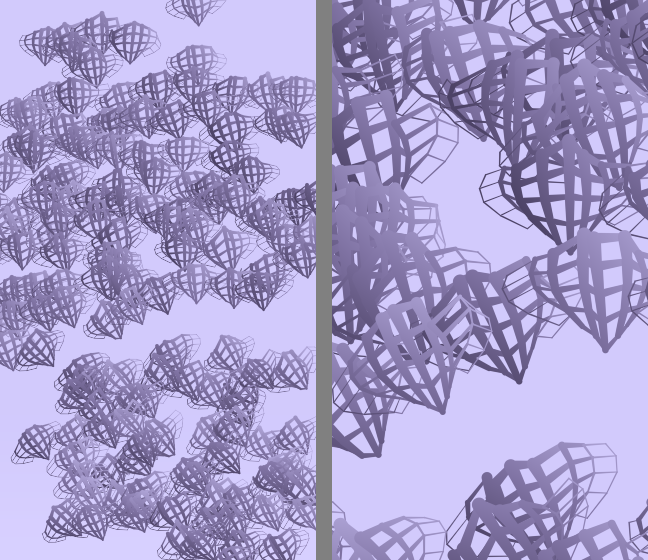
Left, the full canvas; right, a detail of the centre.
Write a Shadertoy shader that draws this pattern.

```glsl
// Drifts of overlapping violet basket-shaped lattices on pale lavender.

float hash(vec2 p) {
    return fract(sin(dot(p, vec2(127.1, 311.7))) * 43758.5453);
}

// Coverage of a tapered line from a to b
float stroke(vec2 p, vec2 a, vec2 b, float widthA, float widthB, float soft) {
    vec2 d = b - a;
    float h = clamp(dot(p - a, d) / dot(d, d), 0.0, 1.0);
    return 1.0 - smoothstep(-soft, soft, length(p - a - d * h) - mix(widthA, widthB, h));
}

// Lattice point on a rib, v running from the jagged crown to the foot
vec2 knot(float rib, float v, float seed) {
    float u = rib / 3.0, a = abs(u);
    float jag = 0.28 * (hash(vec2(rib, seed)) - 0.5) * (1.0 - 0.8 * v);
    float droop = 0.25 * step(3.5, abs(rib)) * v;
    return vec2(u * (mix(0.78, 0.4, v * v) + 0.12 * sin(3.14 * v)) + jag,
                0.62 - 1.4 * v + a * mix(-0.3, 0.42, v) + jag - droop);
}

float ellipse(vec2 p, vec2 center, vec2 radius) {
    return 1.0 - length((p - center) / radius);
}

// Positive where lattices gather
float drift(vec2 p) {
    float d = ellipse(p, vec2(0.28, 1.13), vec2(0.42, 0.37));
    d = max(d, ellipse(p, vec2(0.76, 1.08), vec2(0.28, 0.24)));
    d = max(d, ellipse(p, vec2(0.27, 1.63), vec2(0.16, 0.10)));
    d = max(d, ellipse(p, vec2(0.64, 1.46), vec2(0.18, 0.13)));
    d = max(d, ellipse(p, vec2(0.92, 1.44), vec2(0.10, 0.10)));
    d = max(d, ellipse(p, vec2(0.16, 0.78), vec2(0.23, 0.20)));
    d = max(d, ellipse(p, vec2(0.32, 0.36), vec2(0.23, 0.30)));
    d = max(d, ellipse(p, vec2(0.70, 0.57), vec2(0.28, 0.11)));
    d = max(d, ellipse(p, vec2(0.78, 0.21), vec2(0.27, 0.25)));
    return max(d, ellipse(p, vec2(0.65, 1.79), vec2(0.06, 0.05)));
}

vec3 inkRamp(float t) {
    vec3 low = mix(vec3(0.30, 0.26, 0.40), vec3(0.50, 0.45, 0.64), clamp(2.0 * t, 0.0, 1.0));
    return mix(low, vec3(0.70, 0.66, 0.86), clamp(2.0 * t - 1.0, 0.0, 1.0));
}

// Paints one lattice over the colour; q is in lattice units
vec3 paintLattice(vec3 color, vec2 q, float seed, float soft) {
    float shade = 0.3 + 0.34 * q.x + 0.26 * q.y + 0.35 * hash(vec2(seed, 7.0));
    for (int i = -4; i <= 4; i++) {
        float rib = float(i);
        float edge = smoothstep(0.8, 3.9, abs(rib + 0.3));
        vec3 ink = inkRamp(shade + 0.2 * (hash(vec2(rib, seed + 3.0)) - 0.5));
        float cover = 0.0;
        vec2 a = knot(rib, 0.0, seed);
        for (int j = 0; j <= 4; j++) {
            float v = float(j) / 4.0;
            vec2 b = knot(rib, v + 0.25, seed);
            float width = mix(mix(0.085, 0.04, v), 0.009, edge);
            if (j < 4) cover = max(cover, stroke(q, a, b, width, width * 0.75, soft));
            if (i < 4) {
                vec2 c = knot(rib + 1.0, v, seed);
                cover = max(cover, stroke(q, a, c, width * 0.8, width * 0.5, soft));
            }
            a = b;
        }
        color = mix(color, ink, cover);
    }
    return color;
}

void mainImage(out vec4 fragColor, in vec2 fragCoord) {
    vec2 p = fragCoord / iResolution.x;

    // Pale ground, a touch brighter toward the bottom
    vec3 color = mix(vec3(0.845, 0.815, 1.0), vec3(0.822, 0.792, 0.99), smoothstep(0.0, 0.5, p.y));

    // Jittered cells, painted from top to bottom
    float cellSize = 0.09;
    vec2 home = floor(p / cellSize);
    for (int y = 2; y >= -2; y--) {
        for (int x = -2; x <= 2; x++) {
            vec2 cell = home + vec2(x, y);
            float seed = hash(cell + 0.37) * 50.0;
            vec2 jitter = vec2(hash(cell + 11.3), hash(cell + 29.7));
            vec2 center = (cell + 0.5 + 0.9 * (jitter - 0.5)) * cellSize;
            if (drift(center) < 0.04 || hash(cell + 53.1) > 0.93) continue;

            // Lower lattices lean over, upper ones stand nearly upright
            float size = mix(0.08, 0.092, hash(cell + 71.9));
            float lean = mix(0.6, 0.12, smoothstep(0.55, 0.95, center.y));
            float angle = lean + 0.45 * (hash(cell + 83.2) - 0.5);
            vec2 q = (p - center) / size;
            if (dot(q, q) > 2.4) continue;
            q = mat2(cos(angle), -sin(angle), sin(angle), cos(angle)) * q;
            color = paintLattice(color, q, seed, 0.65 / (iResolution.x * size));
        }
    }
    fragColor = vec4(color, 1.0);
}
```
